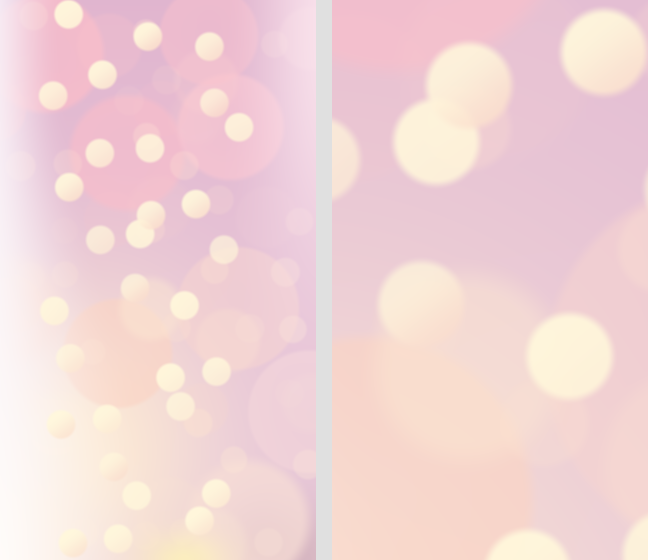
Left: the whole. Right: its middle third, enlarged.
This background is drawn by a Shadertoy shader. Its source:

```glsl
#define GIANT_RADIUS 0.2
#define MEDIUM_RADIUS 0.1
#define SMALL_RADIUS 0.045
#define GIANT_GRID vec2(2.0, 5.0)
#define MEDIUM_GRID vec2(3.0, 6.0)
#define FAINT_GRID vec2(5.0, 9.0)
#define BRIGHT_GRID vec2(3.0, 10.0)
#define JITTER 0.75
#define EDGE 0.006
#define CREAM vec3(1.0, 0.97, 0.86)
#define PEACH vec3(0.98, 0.83, 0.77)
#define ROSE vec3(0.98, 0.74, 0.79)

vec3 hash3(vec2 p) {
    vec3 q = fract(p.xyx * vec3(0.1031, 0.1030, 0.0973));
    q += dot(q, q.yxz + 33.33);
    return fract((q.xxy + q.yzz) * q.zyx);
}

// Centre of one cell in a staggered, jittered grid, in 0..1
vec2 spot(int i, vec2 grid, float seed) {
    int columns = int(grid.x);
    vec2 cell = vec2(float(i % columns), float(i / columns));
    vec2 offset = JITTER * (hash3(cell + seed).xy - 0.5);
    offset.x += 0.5 * mod(cell.y, 2.0) - 0.25;
    return (cell + 0.5 + offset) / grid;
}

float disc(float dist, float radius, float soft) {
    return 1.0 - smoothstep(radius - soft, radius + soft, dist);
}

float glow(vec2 uv, vec2 centre, vec2 size) {
    vec2 q = (uv - centre) / size;
    return exp(-dot(q, q));
}

// Mauve field with a warm lower half
vec3 backdrop(vec2 uv) {
    vec3 col = mix(vec3(0.91, 0.79, 0.86), vec3(0.88, 0.71, 0.81), uv.y);
    col = mix(col, vec3(0.99, 0.92, 0.83), 0.95 * glow(uv, vec2(0.28, 0.2), vec2(0.42, 0.3)));
    return mix(col, vec3(0.80, 0.67, 0.70), 0.65 * glow(uv, vec2(0.92, 0.0), vec2(0.24, 0.1)));
}

// Disc colour runs from cream through peach to rose with height
vec3 tint(vec2 c) {
    vec3 col = mix(vec3(0.99, 0.90, 0.80), PEACH, smoothstep(0.08, 0.35, c.y));
    col = mix(col, ROSE, smoothstep(0.45, 0.7, c.y));
    return mix(col, vec3(0.95, 0.84, 0.89), 0.7 * smoothstep(0.55, 0.95, c.x));
}

// Pale light spilling in from both sides
vec3 sideLight(vec3 col, vec2 uv) {
    float left = 1.0 - smoothstep(-0.06, mix(0.52, 0.2, smoothstep(0.0, 0.9, uv.y)), uv.x);
    col = mix(col, mix(vec3(1.0, 0.99, 0.98), vec3(0.97, 0.94, 0.97), uv.y), left);
    float right = 0.85 * smoothstep(0.7, 1.05, uv.x) * smoothstep(0.2, 0.95, uv.y);
    return mix(col, vec3(0.99, 0.91, 0.94), right);
}

int count(vec2 grid) {
    return int(grid.x * grid.y);
}

void mainImage(out vec4 fragColor, in vec2 fragCoord) {
    vec2 uv = fragCoord / iResolution.xy;
    vec2 scale = vec2(1.0, iResolution.y / iResolution.x);
    float edge = max(EDGE, 1.0 / iResolution.x);
    vec3 col = backdrop(uv);

    // Giant discs, some crisp and some blurred
    for (int i = 0; i < count(GIANT_GRID); i++) {
        vec2 c = spot(i, GIANT_GRID, 11.0);
        vec3 h = hash3(vec2(float(i), 5.0));
        float r = GIANT_RADIUS * mix(0.75, 1.05, h.x);
        float d = length((uv - c) * scale);
        float soft = mix(edge, 0.045, h.y * h.y);
        float body = mix(0.8, 1.0, smoothstep(0.0, r, d));
        col = mix(col, tint(c), disc(d, r, soft) * body * mix(0.45, 0.75, h.z));
    }

    // Medium discs
    for (int i = 0; i < count(MEDIUM_GRID); i++) {
        vec2 c = spot(i, MEDIUM_GRID, 37.0);
        vec3 h = hash3(vec2(float(i), 19.0));
        float r = MEDIUM_RADIUS * mix(0.8, 1.1, h.x);
        float d = length((uv - c) * scale);
        float alpha = mix(0.1, 0.55, h.z * h.z);
        col = mix(col, mix(tint(c), CREAM, 0.6 * h.y), disc(d, r, mix(edge, 0.02, h.y)) * alpha);
    }

    // Faint small discs
    for (int i = 0; i < count(FAINT_GRID); i++) {
        vec2 c = spot(i, FAINT_GRID, 71.0);
        vec3 h = hash3(vec2(float(i), 43.0));
        float d = length((uv - c) * scale);
        float alpha = mix(0.08, 0.42, h.x) * step(0.22, h.y);
        vec3 shade = mix(tint(c), vec3(0.99, 0.91, 0.84), 0.65);
        col = mix(col, shade, disc(d, SMALL_RADIUS * mix(0.9, 1.05, h.z), edge) * alpha);
    }

    col = sideLight(col, uv);
    col = mix(col, vec3(1.0, 0.96, 0.72), 0.75 * glow(uv, vec2(0.58, 0.0), vec2(0.13, 0.045)));

    // Bright discs along the middle, cream at upper left and peach at lower right
    for (int i = 0; i < count(BRIGHT_GRID); i++) {
        vec2 c = spot(i, BRIGHT_GRID, 97.0);
        c.x = mix(0.13, 0.79, c.x);
        vec3 h = hash3(vec2(float(i), 83.0));
        vec2 q = (uv - c) * scale;
        float slide = smoothstep(-0.7, 1.2, dot(q / SMALL_RADIUS, vec2(0.6, -0.8)));
        vec3 shade = mix(CREAM, vec3(0.98, 0.86, 0.80), slide * h.x);
        float alpha = mix(0.6, 0.96, sqrt(h.y));
        col = mix(col, shade, disc(length(q), SMALL_RADIUS, edge) * alpha);
    }

    fragColor = vec4(col, 1.0);
}
```
